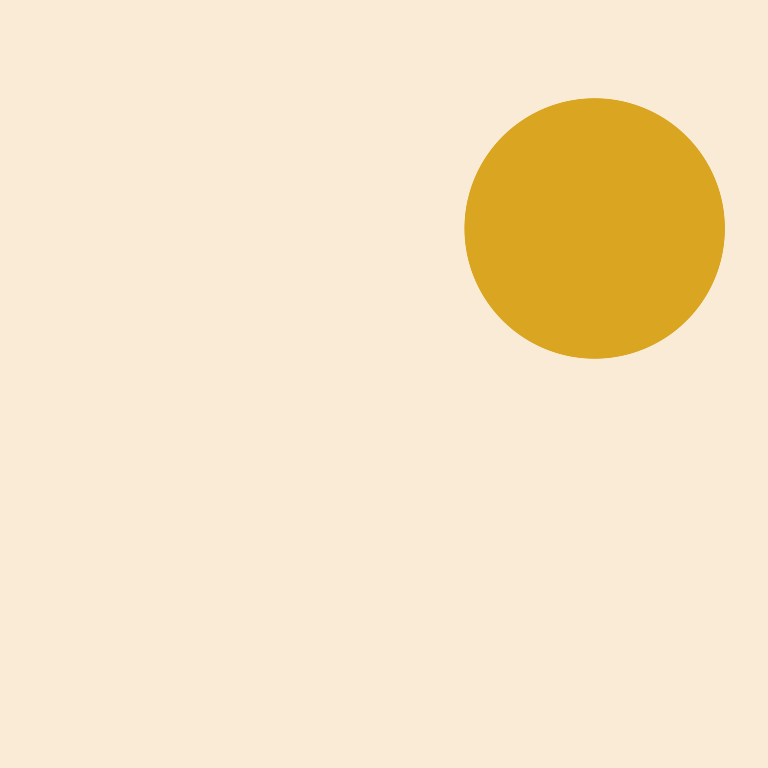
Write a WebGL 2 fragment shader that draws this background.

```glsl
#version 300 es
precision highp float;

uniform vec2 u_resolution;
out vec4 fragColor;

const vec3 CREAM = vec3(250.0, 235.0, 215.0) / 255.0;
const vec3 GOLD = vec3(218.0, 165.0, 32.0) / 255.0;
const vec2 DISC_CENTER = vec2(0.7743, 0.7025);
const float DISC_RADIUS = 0.1696;
const float EDGE_PIXELS = 0.5; // half-width of the smoothed edge

float circleDistance(vec2 point, vec2 center, float radius) {
    return length(point - center) - radius;
}

void main() {
    // Canvas units, centred so that the disc stays round at any aspect
    float scale = min(u_resolution.x, u_resolution.y);
    vec2 point = (gl_FragCoord.xy - 0.5 * u_resolution) / scale + 0.5;

    // Flat disc with an antialiased rim
    float edge = EDGE_PIXELS / scale;
    float discDistance = circleDistance(point, DISC_CENTER, DISC_RADIUS);
    float coverage = 1.0 - smoothstep(-edge, edge, discDistance);

    fragColor = vec4(mix(CREAM, GOLD, coverage), 1.0);
}
```
